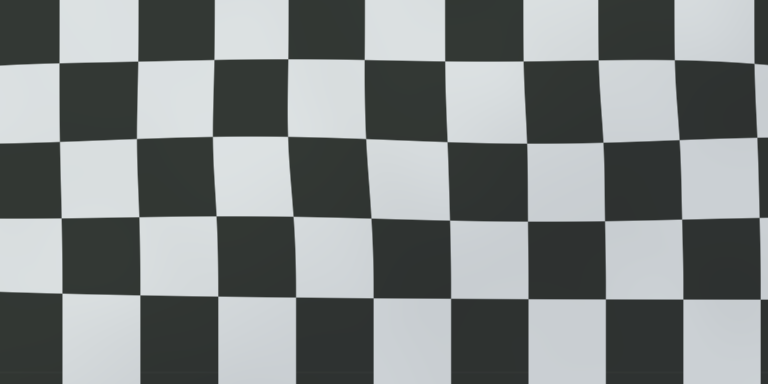
This pattern is drawn by a Shadertoy shader. Its source:

```glsl
float hash(vec2 p) {
    return fract(sin(dot(p, vec2(12.9898, 78.233))) * 43758.5453);
}

float valueNoise(vec2 p) {
    vec2 i = floor(p), f = fract(p);
    f = f * f * (3.0 - 2.0 * f);
    return mix(mix(hash(i), hash(i + vec2(1, 0)), f.x),
               mix(hash(i + vec2(0, 1)), hash(i + vec2(1, 1)), f.x), f.y);
}

// Sideways sway of the cloth: strongest near the top, with one bulge mid-height
float swayX(vec2 p) {
    float lift = smoothstep(0.25, 0.85, p.y);
    float lean = smoothstep(-0.2, 1.0, p.x) * (2.0 - 7.0 * lift);
    float ripple = 2.0 * lift * cos(7.5 * (p.x - 1.3));
    float bulge = -3.0 * cos(3.14 * (p.x - 0.6)) * exp(-36.0 * (p.y - 0.62) * (p.y - 0.62));
    return 0.0026 * (lean + ripple + bulge);
}

// Downward sag, blended from bottom through middle to top
float sagY(vec2 p) {
    float bottom = 2.5 - 8.5 * exp(-1.6 * p.x);
    float middle = -3.7 * cos(4.2 * (p.x - 0.65));
    float top = 5.0 * pow(abs(p.x - 1.0), 6.0) - 1.0 - 1.2 * cos(6.1 * (p.x - 0.75));
    float sag = mix(bottom, middle, smoothstep(0.2, 0.6, p.y));
    return 0.0026 * mix(sag, top, smoothstep(0.6, 0.85, p.y));
}

void mainImage(out vec4 fragColor, in vec2 fragCoord) {
    vec2 p = fragCoord / iResolution.y;
    float depth = 1.0 - p.y;

    // Warped grid; the last row runs on to the lower border
    vec2 grid = (vec2(p.x - swayX(p), depth - sagY(p)) - vec2(0.1615, 0.16)) / vec2(0.2016, 0.205);
    vec2 soft = 0.75 * fwidth(grid);
    grid.y = min(grid.y, 3.5);

    // Smooth checker from the signed distance to the nearest edge on each axis
    vec2 edge = 0.5 - abs(fract(grid) - 0.5);
    vec2 side = (1.0 - 2.0 * mod(floor(grid), 2.0)) * min(edge / soft, 1.0);
    float dark = 0.5 + 0.5 * side.x * side.y;

    // Light falling off to the lower right, with soft folds
    float shadow = smoothstep(0.8, 1.5, 0.6 * p.x + depth);
    float folds = valueNoise(vec2(p.x * 5.0 + p.y * 2.0, p.y * 4.0 - p.x)) - 0.5;
    vec3 white = mix(vec3(0.855, 0.875, 0.88), vec3(0.79, 0.81, 0.825), shadow);
    vec3 black = mix(vec3(0.198, 0.218, 0.203), vec3(0.18, 0.195, 0.19), shadow);
    vec3 color = mix(white, black, dark) * (1.0 + 0.03 * folds);

    // Faint hem stitching
    color += 0.015 * dark * (1.0 - smoothstep(0.001, 0.004, abs(depth - 0.97)));

    fragColor = vec4(color, 1.0);
}
```
